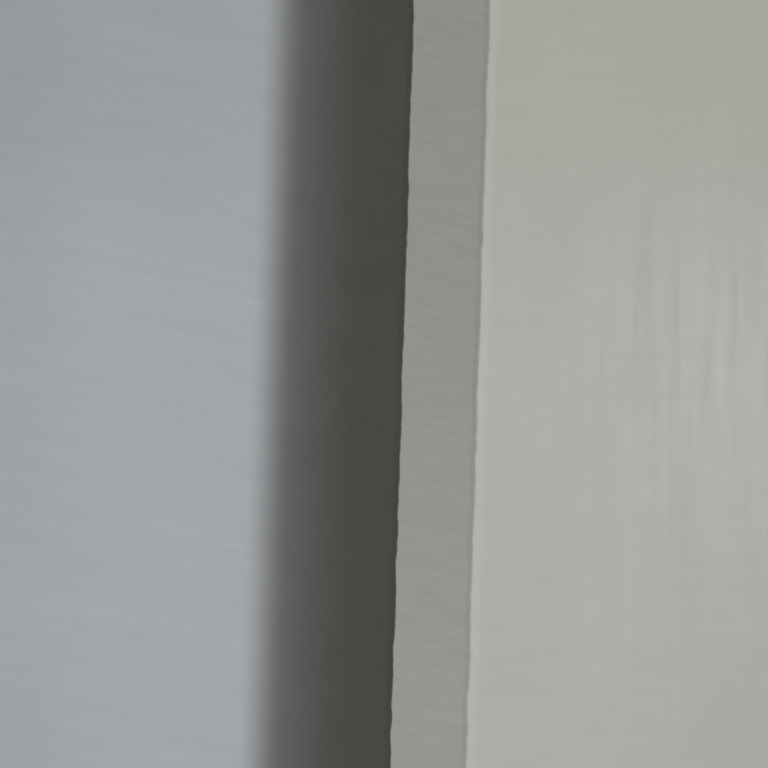
Write a WebGL 2 fragment shader that draws this texture.

```glsl
#version 300 es
precision highp float;

uniform vec2 u_resolution;
out vec4 fragColor;

const vec3 WALL_COOL = vec3(0.640, 0.654, 0.664);
const vec3 WALL_DIM = vec3(0.595, 0.608, 0.618);
const vec3 SHADOW_SOFT = vec3(0.365, 0.365, 0.365);
const vec3 SHADOW_DEEP = vec3(0.290, 0.285, 0.270);
const vec3 STRIP_TOP = vec3(0.565, 0.557, 0.538);
const vec3 STRIP_LOW = vec3(0.585, 0.588, 0.573);
const vec3 PANEL_TOP = vec3(0.655, 0.652, 0.622);
const vec3 PANEL_LOW = vec3(0.675, 0.683, 0.658);

float hash(vec2 p) {
    vec3 q = fract(p.xyx * vec3(0.1031, 0.1030, 0.0973));
    q += dot(q, q.yzx + 33.33);
    return fract((q.x + q.y) * q.z);
}

float noise(vec2 p) {
    vec2 cell = floor(p);
    vec2 f = fract(p);
    f = f * f * (3.0 - 2.0 * f);
    float low = mix(hash(cell), hash(cell + vec2(1, 0)), f.x);
    float high = mix(hash(cell + vec2(0, 1)), hash(cell + vec2(1, 1)), f.x);
    return mix(low, high, f.y);
}

// Layered noise centred on zero
float fbm(vec2 p) {
    float sum = 0.0;
    float weight = 0.5;
    for (int i = 0; i < 4; i++) {
        sum += weight * (noise(p) - 0.5);
        p = p * 2.03 + 17.7;
        weight *= 0.5;
    }
    return sum;
}

// Slanted edge position, with a small hand-painted wobble
float edgeX(float y, float foot, float lean, float wobble) {
    return foot + lean * y + wobble * fbm(vec2(foot * 90.0, y * 45.0));
}

float bump(float x, float centre, float width) {
    float d = (x - centre) / width;
    return exp(-d * d);
}

vec3 wallColor(vec2 uv) {
    float dim = 0.75 * smoothstep(0.5, 1.0, uv.y) + 0.35 * smoothstep(0.15, 0.0, uv.x);
    vec3 color = mix(WALL_COOL, WALL_DIM, min(dim, 1.0));
    vec2 brushed = vec2(uv.x, uv.y + 0.22 * uv.x);
    return color + 0.022 * fbm(brushed * vec2(9.0, 75.0)) + 0.018 * fbm(uv * 5.0);
}

vec3 shadowColor(vec2 uv, float start, float end) {
    float depth = clamp((uv.x - start) / (end - start), 0.0, 1.0);
    vec3 color = mix(SHADOW_SOFT, SHADOW_DEEP, smoothstep(0.05, 0.7, depth));
    color += 0.02 * (0.5 - uv.y) * (1.0 - depth);
    return color + 0.012 * fbm(uv * vec2(35.0, 22.0));
}

vec3 stripColor(vec2 uv) {
    vec3 color = mix(STRIP_LOW, STRIP_TOP, smoothstep(0.1, 0.9, uv.y));
    float ripple = fbm(vec2(uv.x * 32.0, uv.y * 150.0 + uv.x * 25.0));
    return color + 0.028 * ripple + 0.015 * fbm(uv * 9.0);
}

vec3 panelColor(vec2 uv) {
    vec3 color = mix(PANEL_LOW, PANEL_TOP, smoothstep(0.45, 1.0, uv.y));
    float worn = bump(uv.x, 0.92, 0.17) * bump(uv.y, 0.5, 0.27);
    float streak = fbm(vec2(uv.x * 65.0, uv.y * 6.0));
    color += worn * (0.012 + 0.075 * streak) * vec3(0.94, 1.0, 1.06);
    color -= 0.022 * smoothstep(0.45, 0.0, uv.y) * smoothstep(0.72, 1.0, uv.x);
    return color + 0.016 * fbm(vec2(uv.x * 18.0, uv.y * 60.0)) + 0.012 * fbm(uv * 6.0);
}

void main() {
    vec2 uv = gl_FragCoord.xy / u_resolution;
    float blur = max(0.0016, 0.8 / u_resolution.x);

    float shadowStart = edgeX(uv.y, 0.337, 0.034, 0.003);
    float stripLeft = edgeX(uv.y, 0.508, 0.031, 0.004);
    float stripRight = edgeX(uv.y, 0.607, 0.031, 0.005);

    // Soft fall of light into the recess
    float x = uv.x - shadowStart;
    float shade = 0.8 * smoothstep(-0.030, 0.030, x) + 0.2 * smoothstep(-0.045, 0.060, x);
    vec3 color = mix(wallColor(uv), shadowColor(uv, shadowStart, stripLeft), shade);

    // Side face and front face of the panel
    color = mix(color, stripColor(uv), smoothstep(-blur, blur, uv.x - stripLeft));
    color = mix(color, panelColor(uv), smoothstep(-blur, blur, uv.x - stripRight));

    // Thin dark and bright lines along the corners
    color -= 0.020 * bump(uv.x, stripLeft - 0.004, 0.004);
    color -= 0.025 * bump(uv.x, stripRight - 0.004, 0.003);
    color += 0.018 * bump(uv.x, stripRight + 0.006, 0.006);

    color += 0.008 * (hash(floor(uv * 512.0)) - 0.5);
    fragColor = vec4(color, 1.0);
}
```
